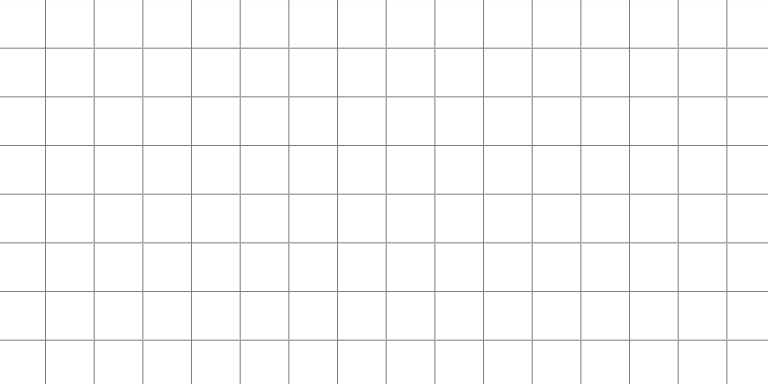
A Shadertoy shader for this pattern:

```glsl
// Share of a pixel covered by the nearest grid line, per axis
vec2 lineCoverage(vec2 p, float spacing, float width, float pixel) {
    vec2 dist = abs(mod(p + 0.5 * spacing, spacing) - 0.5 * spacing);
    vec2 overlap = 0.5 * (width + pixel) - dist;
    return clamp(overlap, 0.0, min(width, pixel)) / pixel;
}

void mainImage(out vec4 fragColor, in vec2 fragCoord) {
    // Canvas height is one unit
    float pixel = 1.0 / iResolution.y;
    vec2 p = fragCoord * pixel;

    // Square grid, anchored on a crossing near the centre
    vec2 lines = lineCoverage(p - vec2(1.0057, 0.4943), 0.12674, 0.0026, pixel);

    // Crossings merge without darkening twice
    float ink = max(lines.x, lines.y);
    fragColor = vec4(mix(vec3(1.0), vec3(0.48), ink), 1.0);
}
```
